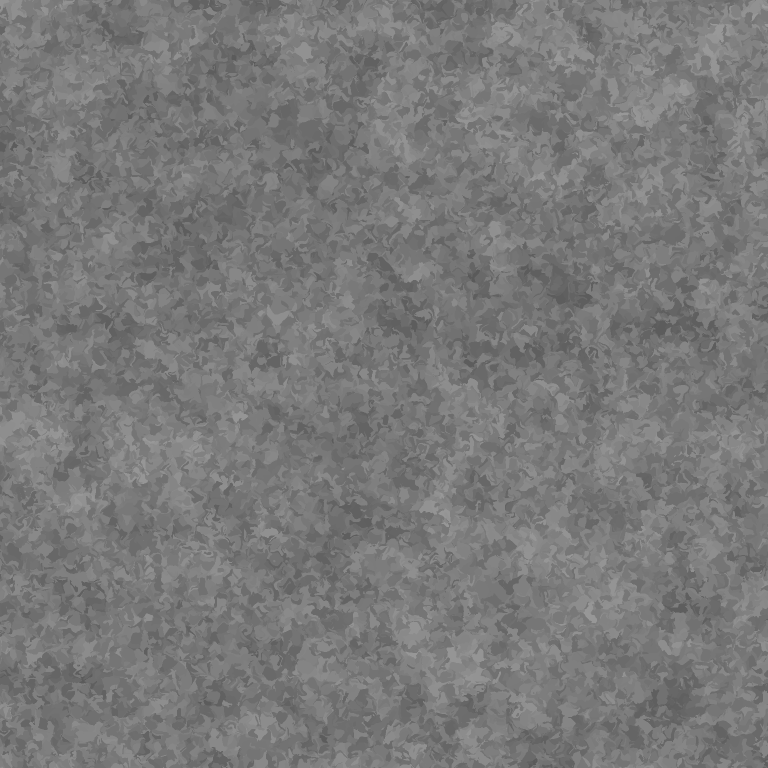
A WebGL 2 fragment shader for this texture:

```glsl
#version 300 es
precision highp float;

uniform vec2 u_resolution;
out vec4 fragColor;

// Tone
const float MEAN_TONE = 0.475;
const float FLAKE_CONTRAST = 0.135;
const float CLUSTER_CONTRAST = 0.10;
const float CLOUD_CONTRAST = 0.05;
const float CLUSTER_SCALE = 26.0;
const float CLOUD_SCALE = 5.0;

// Flakes, as cells per canvas height and share of cells kept
const float COARSE_SCALE = 58.0;
const float MEDIUM_SCALE = 92.0;
const float FINE_SCALE = 165.0;
const float MEDIUM_COVER = 0.5;
const float FINE_COVER = 0.27;
const float STRETCH = 1.4;
const float DRIFT_SCALE = 3.5;

// Ragged outlines
const float WARP_SCALE = 105.0;
const float WARP_AMOUNT = 0.010;
const float FRAY_SCALE = 270.0;
const float FRAY_AMOUNT = 0.0055;

const int SAMPLES = 2;
const float PI = 3.14159;

float hash(vec2 p) {
    return fract(sin(dot(p, vec2(127.1, 311.7))) * 43758.55);
}

vec2 hash2(vec2 p) {
    return vec2(hash(p), hash(p + vec2(37.3, 91.7)));
}

float noise(vec2 p) {
    vec2 cell = floor(p);
    vec2 f = fract(p);
    f = f * f * (3.0 - 2.0 * f);
    float low = mix(hash(cell), hash(cell + vec2(1.0, 0.0)), f.x);
    float high = mix(hash(cell + vec2(0.0, 1.0)), hash(cell + vec2(1.0)), f.x);
    return mix(low, high, f.y);
}

vec2 noise2(vec2 p) {
    return vec2(noise(p), noise(p + vec2(53.4, 17.9))) - 0.5;
}

// Nearest stretched cell: xy is its centre on the canvas, z its random value
vec3 flake(vec2 p, float scale, float drift, float seed) {
    vec2 q = p * scale;
    vec2 base = floor(q);
    float nearest = 100.0;
    vec3 found = vec3(0.0);
    for (int y = -1; y <= 1; y++) {
        for (int x = -1; x <= 1; x++) {
            vec2 cell = base + vec2(x, y);
            vec2 centre = cell + hash2(cell + seed);
            float value = hash(cell + seed + 7.7);
            float angle = drift + (value - 0.5) * PI;
            vec2 axis = vec2(cos(angle), sin(angle));
            vec2 d = q - centre;
            vec2 local = vec2(dot(d, axis) / STRETCH, (d.y * axis.x - d.x * axis.y) * STRETCH);
            float dist = dot(local, local);
            if (dist < nearest) {
                nearest = dist;
                found = vec3(centre / scale, value);
            }
        }
    }
    return found;
}

float surfaceTone(vec2 p) {
    float drift = noise(p * DRIFT_SCALE) * 2.0 * PI;
    p += noise2(p * WARP_SCALE) * WARP_AMOUNT;
    p += noise2(p * FRAY_SCALE) * FRAY_AMOUNT;

    // Smaller flakes lie over larger ones
    vec3 top = flake(p, COARSE_SCALE, drift, 3.1);
    vec3 medium = flake(p, MEDIUM_SCALE, drift, 19.4);
    vec3 fine = flake(p, FINE_SCALE, drift, 47.2);
    if (hash(medium.xy * 91.0) < MEDIUM_COVER) top = medium;
    if (hash(fine.xy * 83.0) < FINE_COVER) top = fine;

    // One flat tone per flake, biased by its surroundings
    float tone = MEAN_TONE + (hash(top.xy * 71.0 + top.z) - 0.5) * FLAKE_CONTRAST;
    tone += (noise(top.xy * CLUSTER_SCALE + 11.0) - 0.5) * CLUSTER_CONTRAST;
    tone += (noise(top.xy * CLOUD_SCALE + 29.0) - 0.5) * CLOUD_CONTRAST;
    return tone;
}

void main() {
    // Average a small grid of samples for smooth edges
    float tone = 0.0;
    for (int y = 0; y < SAMPLES; y++) {
        for (int x = 0; x < SAMPLES; x++) {
            vec2 offset = (vec2(x, y) + 0.5) / float(SAMPLES) - 0.5;
            tone += surfaceTone((gl_FragCoord.xy + offset) / u_resolution.y);
        }
    }
    fragColor = vec4(vec3(tone / float(SAMPLES * SAMPLES)), 1.0);
}
```
